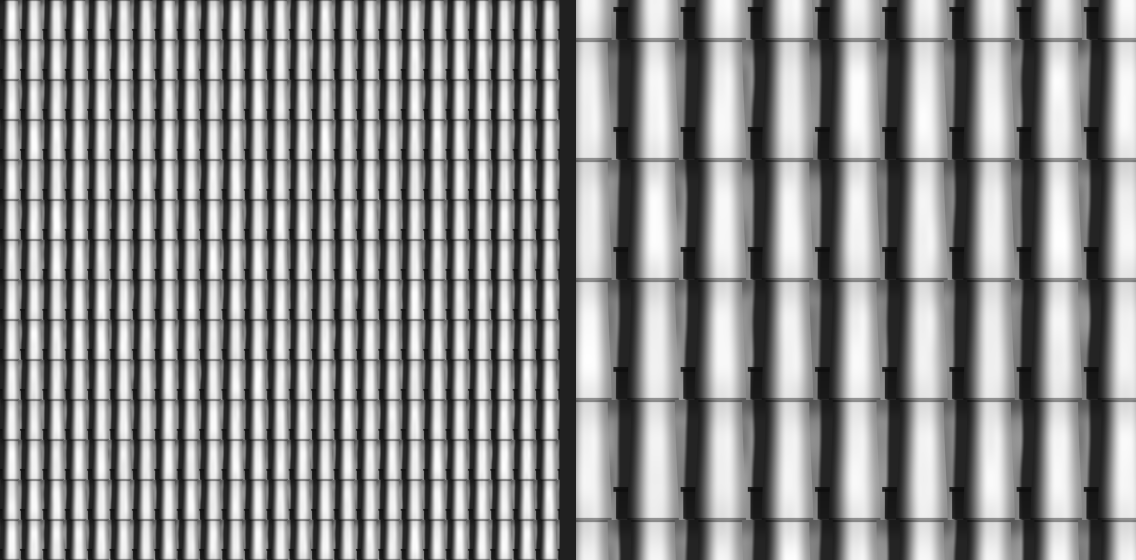
Left, the full canvas; right, a detail of the centre.
A Shadertoy shader for this texture:

```glsl
const vec2 REPEATS = vec2(25.0, 14.0);
const float TILE_CENTRE = 0.48;
const vec3 SHADE = vec3(0.13);
const vec3 HIGHLIGHT = vec3(0.96);
const vec3 PAN = vec3(0.53);
const vec3 NOTCH = vec3(0.07);

float hash(vec2 p) {
    vec3 q = fract(vec3(p.xyx) * 0.1031);
    q += dot(q, q.yzx + 33.33);
    return fract((q.x + q.y) * q.z);
}

// Value noise whose lattice wraps after the given period.
float wrapNoise(vec2 p, vec2 period) {
    vec2 i = floor(p);
    vec2 f = fract(p);
    f = f * f * (3.0 - 2.0 * f);
    float a = hash(mod(i, period));
    float b = hash(mod(i + vec2(1.0, 0.0), period));
    float c = hash(mod(i + vec2(0.0, 1.0), period));
    float d = hash(mod(i + vec2(1.0, 1.0), period));
    return mix(mix(a, b, f.x), mix(c, d, f.x), f.y);
}

float softStep(float edge, float x, float blur) {
    return smoothstep(edge - blur, edge + blur, x);
}

float band(float lo, float hi, float x, float blur) {
    return softStep(lo, x, blur) * (1.0 - softStep(hi, x, blur));
}

// Rounded cover tile lit from the right; u runs from -1 to 1 across it.
vec3 coverColor(float u, float v, float grain) {
    float rise = smoothstep(-1.0, -0.03, u);
    float fall = 1.0 - 0.43 * smoothstep(0.3, 1.0, u);
    float along = 1.0 - 0.10 * smoothstep(0.65, 1.0, v)
                - 0.05 * (1.0 - smoothstep(0.0, 0.3, v));
    return mix(SHADE, HIGHLIGHT, rise * fall) * along * (0.97 + 0.06 * grain);
}

// Sunken channel: s is the distance right of a cover's centre.
vec3 channelColor(float s, float v, float grain, vec2 blur) {
    float shadowEdge = 0.47 + 0.03 * v + 0.025 * (grain - 0.5);
    float shadow = softStep(shadowEdge, s, blur.x + 0.025);
    vec3 color = mix(PAN * (0.85 + 0.3 * grain), SHADE * 1.1, shadow);
    color *= 1.0 - 0.3 * smoothstep(0.8, 1.0, v);

    // Overlapping pan end with a slightly wider dark lip on top.
    float body = band(0.45, 0.70, s, blur.x) * band(0.01, 0.26, v, blur.y);
    float lip = band(0.41, 0.70, s, blur.x) * band(0.235, 0.275, v, blur.y);
    color = mix(color, NOTCH * (1.0 + 1.2 * (0.26 - v)), 0.85 * body);
    return mix(color, NOTCH * 0.7, 0.85 * lip);
}

void mainImage(out vec4 fragColor, in vec2 fragCoord) {
    vec2 uv = fragCoord / iResolution.xy;
    vec2 grid = uv * REPEATS;
    vec2 blur = 0.7 * REPEATS / iResolution.xy;

    float s = fract(grid.x - TILE_CENTRE);
    float across = s - step(0.5, s);
    float v = fract(grid.y);
    vec2 cell = mod(vec2(floor(grid.x - TILE_CENTRE + 0.5), floor(grid.y)), REPEATS);

    // Fine vertical streaks and a faint tone change per tile.
    vec2 streakPeriod = REPEATS * vec2(6.0, 3.0);
    float grain = wrapNoise(uv * streakPeriod, streakPeriod);
    float tone = 0.985 + 0.03 * hash(cell + 7.0);

    // Cover tapers upward and flares at its lower end.
    float halfWidth = mix(0.385, 0.325, smoothstep(-0.1, 1.0, v));
    float cover = 1.0 - softStep(halfWidth, abs(across), blur.x);
    float u = clamp(across / halfWidth, -1.0, 1.0);

    vec3 coverTone = coverColor(u, v, grain) * tone;
    float joint = 1.0 - smoothstep(0.012, 0.012 + 2.0 * blur.y, min(v, 1.0 - v));
    coverTone *= 1.0 - 0.38 * joint;

    vec3 color = mix(channelColor(s, v, grain, blur), coverTone, cover);
    fragColor = vec4(clamp(color, 0.0, 1.0), 1.0);
}
```
